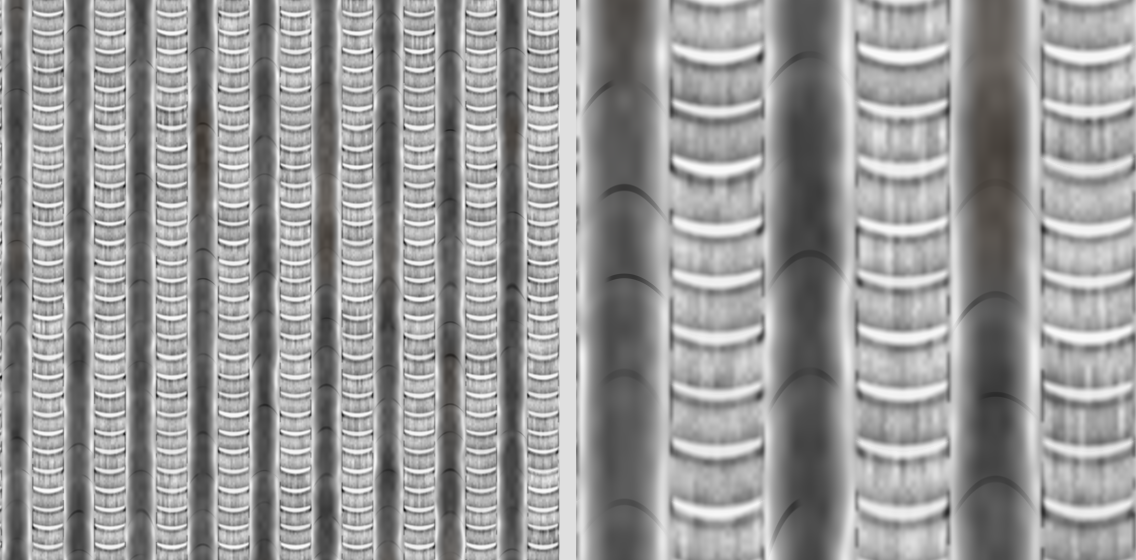
Left: the whole. Right: its middle third, enlarged.
This texture is drawn by a WebGL 1 fragment shader. Its source:

```glsl
precision highp float;
// Grey ribbed metal: nine upright bands of short segments, parted by dark troughs.
// Each band has a shading profile across it and bright sagging arcs down it;
// hashed noise adds streaks, broken seams, faint arches and a trace of rust.

uniform vec2 u_resolution;

const float COLUMNS = 9.05;
const float ROWS = 29.4;
const vec2 PHASE = vec2(0.777, 0.77);
const float BAND_HALF = 0.25;

float hash(vec2 p) {
  return fract(sin(dot(p, vec2(127.1, 311.7))) * 43758.5453);
}

float noise(vec2 p) {
  vec2 i = floor(p);
  vec2 f = fract(p);
  f = f * f * (3.0 - 2.0 * f);
  float top = mix(hash(i), hash(i + vec2(1.0, 0.0)), f.x);
  float bottom = mix(hash(i + vec2(0.0, 1.0)), hash(i + vec2(1.0, 1.0)), f.x);
  return mix(top, bottom, f.y);
}

float bell(float x, float width) {
  return exp(-x * x / (width * width));
}

// Soft line of the given half width, with an edge of softness aa.
float stroke(float d, float halfWidth, float aa) {
  return 1.0 - smoothstep(halfWidth - aa, halfWidth + aa, abs(d));
}

// Dark trough, grey flank and pale rim; across is measured from the band centre.
float profile(float across, vec2 grid) {
  float mottle = noise(grid * vec2(4.0, 0.5));
  float fine = noise(grid * vec2(14.0, 2.5));
  float wobble = (noise(vec2(grid.x * 2.0, grid.y * 0.9)) - 0.5) * 0.05;
  float a = abs(across + 0.012) + wobble;
  float trough = 0.20 + 0.13 * mottle + 0.07 * fine;
  float flank = 1.0 - smoothstep(0.26, 0.45, a);
  float rim = bell(a - 0.285, 0.035) * (0.06 + 0.20 * noise(grid * vec2(4.0, 1.5)));
  return mix(trough, 0.69, flank) + rim + 0.10 * (fine - 0.5) * flank;
}

// Faint flat domes crossing the troughs on every second row, partly worn away.
float arches(float across, vec2 grid, float aa) {
  float gap = fract(across) - 0.5;
  float column = floor(grid.x);
  float shift = (noise(vec2(column * 3.0, grid.y * 0.4)) - 0.5) * 0.6;
  float r = grid.y * 0.5 - 6.0 * gap * gap + shift;
  float wear = hash(vec2(column, floor(r + 0.5) + 5.0));
  float patchy = smoothstep(0.25, 0.70, noise(grid * vec2(6.0, 1.3) + 20.0));
  float d = fract(r + 0.5) - 0.5;
  float reach = 1.0 - smoothstep(0.17, 0.25, abs(gap));
  float line = stroke(d, 0.03, aa * 0.6) * patchy;
  float sheen = 0.35 * bell(d - 0.17, 0.12);
  return (line - sheen) * reach * mix(0.15, 1.0, wear);
}

// Face of a band: shaded segments with vertical streaks.
float segment(float side, float drop, vec2 cell, vec2 grid) {
  float tone = 0.60 + (hash(cell + 3.7) - 0.5) * 0.10;
  float streak = noise(vec2(grid.x * 28.0, grid.y * 1.4)) - 0.5;
  float grain = noise(grid * vec2(34.0, 8.0)) - 0.5;
  float wear = mix(0.08, 0.28, hash(cell + 9.1));
  float gloss = 0.13 * bell(drop - 0.48, 0.25);
  float above = 0.08 * bell(drop - 0.88, 0.12);
  return tone + gloss - above + streak * wear + grain * 0.09 + 0.03 * side * side;
}

void main() {
  vec2 uv = gl_FragCoord.xy / u_resolution;
  vec2 p = vec2(uv.x, 1.0 - uv.y);
  vec2 grid = p * vec2(COLUMNS, ROWS) - PHASE;
  vec2 aa = vec2(COLUMNS, ROWS) / u_resolution;

  // Band and row coordinates, with a shared unevenness down the rows
  float column = floor(grid.x + 0.5);
  float across = grid.x - column;
  float side = across / BAND_HALF;
  float bend = 0.20 * min(side * side, 1.5);
  float row = grid.y + bend + (noise(vec2(2.0, grid.y * 0.7)) - 0.5) * 0.16;
  vec2 cell = vec2(column, floor(row));
  vec2 arcCell = vec2(column, floor(row + 0.5));
  float drop = fract(row);
  float arcDistance = fract(row + 0.5) - 0.5;

  // Troughs, rims and band faces
  float tone = profile(across, grid);
  tone -= 0.13 * arches(across, grid, aa.y);
  float face = 1.0 - smoothstep(0.215, 0.275, abs(across));
  tone = mix(tone, segment(side, drop, cell, grid), face);

  // Broken dark seams beside the segments and dark specks at arc ends
  float seam = stroke(abs(across) - 0.247, 0.010, max(aa.x, 0.014));
  float broken = smoothstep(0.35, 0.75, noise(vec2(column * 5.0 + sign(across), grid.y * 3.2)));
  tone -= 0.27 * seam * broken;
  float speck = bell(abs(across) - 0.235, 0.025) * bell(arcDistance - 0.17, 0.11);
  float speckWear = hash(arcCell + vec2(sign(across) * 0.3, 6.0));
  tone -= 0.4 * speck * speckWear * speckWear;

  // Bright tapered arcs with a soft shadow below
  float taper = 1.0 - 0.4 * min(side * side, 1.0);
  float reach = 1.0 - smoothstep(0.215, 0.262, abs(across));
  float thickness = mix(0.085, 0.115, hash(arcCell)) * taper;
  tone -= 0.14 * bell(arcDistance - 0.20, 0.08) * reach;
  float arc = stroke(arcDistance, thickness, max(aa.y, 0.075)) * reach;
  tone = mix(tone, 0.98, arc * mix(0.82, 1.0, hash(arcCell + 1.3)));

  // Slight rust in a few troughs
  float rust = smoothstep(0.72, 0.95, noise(vec2(floor(grid.x) * 3.0, grid.y * 0.16)));
  rust *= smoothstep(0.32, 0.44, abs(across));
  vec3 color = vec3(tone) + rust * vec3(0.035, 0.012, -0.01);
  gl_FragColor = vec4(clamp(color, 0.0, 1.0), 1.0);
}
```
